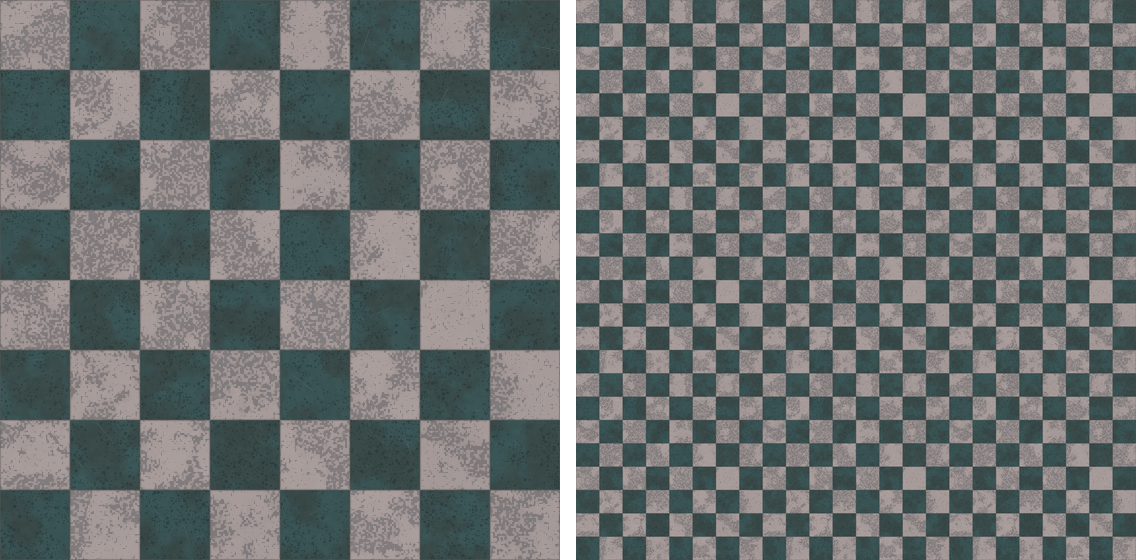
Left, the tile; right, the same tile 3 across and 3 down.
This pattern is drawn by a Shadertoy shader. Its source:

```glsl
const float TILES = 8.0;             // tiles across and down
const float GROUT_HALF = 0.006;      // in tile widths
const vec3 GROUT = vec3(0.36, 0.36, 0.355);
const vec3 STONE = vec3(0.645, 0.602, 0.595);
const vec3 STONE_PIT = vec3(0.500, 0.478, 0.484);
const vec3 TEAL = vec3(0.228, 0.330, 0.333);
const vec3 TEAL_STAIN = vec3(0.222, 0.287, 0.283);
const vec3 TEAL_PIT = vec3(0.140, 0.205, 0.215);
const vec3 SCRATCH = vec3(0.40, 0.47, 0.46);
const float GRAIN_FREQ = 36.0;       // fine pits per tile width
const float SCRATCH_HALF = 0.004;
const int SCRATCHES = 3;

vec3 hash3(vec2 p, float seed) {
    uvec3 v = uvec3(ivec3(vec3(p, seed)));
    v = v * 1664525u + 1013904223u;
    v.x += v.y * v.z; v.y += v.z * v.x; v.z += v.x * v.y;
    v ^= v >> 16u;
    v.x += v.y * v.z; v.y += v.z * v.x; v.z += v.x * v.y;
    return vec3(v >> 16u) / 65535.0;
}

float valueNoise(vec2 p, float seed) {
    vec2 i = floor(p), f = fract(p);
    f = f * f * (3.0 - 2.0 * f);
    float low = mix(hash3(i, seed).x, hash3(i + vec2(1, 0), seed).x, f.x);
    float high = mix(hash3(i + vec2(0, 1), seed).x, hash3(i + vec2(1, 1), seed).x, f.x);
    return mix(low, high, f.y);
}

float fbm(vec2 p, float seed) {
    float sum = 0.0, amp = 0.5, total = 0.0;
    for (int k = 0; k < 5; k++) {
        sum += amp * valueNoise(p, seed);
        total += amp;
        amp *= 0.55;
        p = p * 2.03 + 7.3;
    }
    return sum / total;
}

// Round pits scattered one per cell; density is the chance of each
float pits(vec2 p, float density, float seed, float blur) {
    vec2 cell = floor(p);
    float cover = 0.0;
    for (int y = -1; y <= 1; y++)
    for (int x = -1; x <= 1; x++) {
        vec2 c = cell + vec2(x, y);
        vec3 h = hash3(c, seed);
        float radius = mix(0.15, 0.42, hash3(c, seed + 1.0).x);
        float d = length(p - c - h.xy) - radius;
        cover = max(cover, step(h.z, density) * (1.0 - smoothstep(-blur, blur, d)));
    }
    return cover;
}

float segmentDistance(vec2 p, vec2 a, vec2 b) {
    vec2 pa = p - a, ba = b - a;
    return length(pa - ba * clamp(dot(pa, ba) / dot(ba, ba), 0.0, 1.0));
}

float scratches(vec2 p, float seed, float px) {
    float cover = 0.0;
    for (int k = 0; k < SCRATCHES; k++) {
        vec3 h = hash3(vec2(k, 0), seed), g = hash3(vec2(k, 1), seed);
        float angle = 6.2832 * h.z;
        vec2 end = h.xy + mix(0.08, 0.4, g.x) * vec2(cos(angle), sin(angle));
        float d = segmentDistance(p, h.xy, end);
        float line = 1.0 - smoothstep(SCRATCH_HALF - 0.5 * px, SCRATCH_HALF + 0.5 * px, d);
        cover = max(cover, line * g.y * g.y);
    }
    return cover;
}

vec3 stoneTile(vec2 p, float seed, float px) {
    float wear = smoothstep(0.38, 0.57, fbm(p * 2.4, seed));
    float grain = valueNoise(p * GRAIN_FREQ, seed + 1.0);
    float blur = max(0.09, 0.6 * px * GRAIN_FREQ * 0.5);
    float limit = mix(0.13, 0.56, wear);
    float pit = 1.0 - smoothstep(limit - blur, limit + blur, grain);
    vec3 col = STONE * mix(1.015, 0.975, wear);
    col *= 0.98 + 0.04 * fbm(p * 5.0, seed + 2.0);
    return mix(col, STONE_PIT, pit);
}

vec3 tealTile(vec2 p, float seed, float px) {
    float cloud = fbm(p * 2.6, seed);
    float stain = smoothstep(0.34, 0.64, cloud);
    vec3 col = mix(TEAL, TEAL_STAIN, stain);
    col *= 0.93 + 0.14 * fbm(p * 12.0, seed + 1.0);
    float density = mix(0.08, 0.42, smoothstep(0.36, 0.6, fbm(p * 3.0, seed + 2.0)));
    float small = pits(p * 30.0, density, seed + 3.0, max(0.12, 15.0 * px));
    float large = pits(p * 17.0, density * 0.5, seed + 5.0, max(0.12, 8.5 * px));
    col = mix(col, TEAL_PIT, 0.55 * max(small, large));
    return mix(col, SCRATCH, 0.4 * scratches(p, seed + 7.0, px));
}

void mainImage(out vec4 fragColor, in vec2 fragCoord) {
    vec2 grid = fragCoord / iResolution.xy * TILES;
    float px = TILES / min(iResolution.x, iResolution.y);
    vec2 tile = mod(floor(grid), TILES);
    vec2 p = fract(grid);
    float seed = 16.0 * (tile.x + TILES * tile.y);

    // Checkerboard with fresh wear on every tile
    bool isTeal = mod(tile.x + tile.y, 2.0) < 0.5;
    vec3 col = isTeal ? tealTile(p, seed, px) : stoneTile(p, seed, px);
    col *= 0.985 + 0.03 * hash3(tile, 9.0).x;

    // Thin joints, slightly soiled along the tile edges
    vec2 border = min(p, 1.0 - p);
    float edge = min(border.x, border.y);
    col *= 1.0 - 0.05 * (1.0 - smoothstep(0.0, 0.035, edge));
    float joint = 1.0 - smoothstep(GROUT_HALF - 0.5 * px, GROUT_HALF + 0.5 * px, edge);
    fragColor = vec4(mix(col, GROUT, joint), 1.0);
}
```
